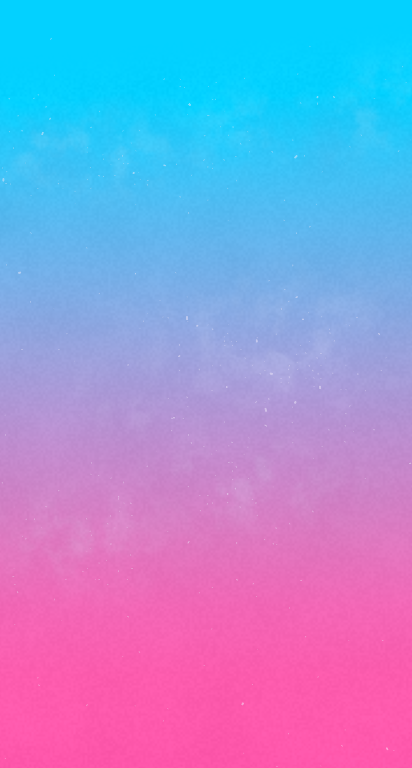
Reproduce this background procedurally as a Shadertoy shader.

```glsl
const int STOPS = 9;
const float HEIGHTS[STOPS] = float[](0.0, 0.12, 0.21, 0.30, 0.42, 0.545, 0.69, 0.80, 0.87);
const vec3 COLOURS[STOPS] = vec3[](
    vec3(1.00, 0.34, 0.67), vec3(0.99, 0.36, 0.68), vec3(0.95, 0.40, 0.71),
    vec3(0.87, 0.47, 0.75), vec3(0.75, 0.55, 0.81), vec3(0.60, 0.64, 0.87),
    vec3(0.38, 0.71, 0.93), vec3(0.20, 0.77, 0.97), vec3(0.01, 0.82, 1.00));

// Worn patches: centre xy, radius xy, in fractions of the canvas
const int PATCHES = 7;
const vec4 WORN[PATCHES] = vec4[](
    vec4(0.93, 0.86, 0.14, 0.06), vec4(0.62, 0.84, 0.16, 0.04),
    vec4(0.68, 0.55, 0.32, 0.08), vec4(0.60, 0.37, 0.25, 0.06),
    vec4(0.36, 0.49, 0.14, 0.05), vec4(0.22, 0.80, 0.28, 0.05),
    vec4(0.20, 0.30, 0.18, 0.06));

float hash(vec2 p) {
    vec3 q = fract(p.xyx * vec3(0.1031, 0.1030, 0.0973));
    q += dot(q, q.yzx + 33.33);
    return fract((q.x + q.y) * q.z);
}

float noise(vec2 p) {
    vec2 i = floor(p), f = fract(p);
    f = f * f * (3.0 - 2.0 * f);
    float low = mix(hash(i), hash(i + vec2(1, 0)), f.x);
    float high = mix(hash(i + vec2(0, 1)), hash(i + vec2(1, 1)), f.x);
    return mix(low, high, f.y);
}

float fbm(vec2 p) {
    float sum = 0.0, weight = 0.5;
    for (int i = 0; i < 5; i++) {
        sum += weight * noise(p);
        p = mat2(1.6, 1.2, -1.2, 1.6) * p + 17.0;
        weight *= 0.5;
    }
    return sum;
}

vec3 verticalGradient(float y) {
    vec3 colour = COLOURS[0];
    for (int i = 1; i < STOPS; i++) {
        float t = clamp((y - HEIGHTS[i - 1]) / (HEIGHTS[i] - HEIGHTS[i - 1]), 0.0, 1.0);
        colour = mix(colour, COLOURS[i], t);
    }
    return colour;
}

float wear(vec2 uv) {
    float amount = 0.0;
    for (int i = 0; i < PATCHES; i++) {
        vec2 d = (uv - WORN[i].xy) / WORN[i].zw;
        amount = max(amount, exp(-dot(d, d)));
    }
    return amount;
}

// One short fleck per grid cell, kept where its hash is below the density
float flecks(vec2 p, float scale, float density, float pixel) {
    vec2 q = p * scale, cell = floor(q);
    float keep = step(hash(cell + 7.0), density);
    vec2 centre = 0.3 + 0.4 * vec2(hash(cell + 31.0), hash(cell + 57.0));
    vec2 d = fract(q) - centre;
    float angle = 6.2832 * hash(cell + 83.0);
    vec2 along = vec2(cos(angle), sin(angle));
    float stretch = 0.14 * hash(cell + 109.0);
    d -= along * clamp(dot(d, along), -stretch, stretch);
    float soft = pixel * scale;
    float radius = 0.06 + 0.08 * hash(cell + 131.0);
    return keep * (1.0 - smoothstep(radius - 0.5 * soft, radius + 0.5 * soft, length(d)));
}

void mainImage(out vec4 fragColor, in vec2 fragCoord) {
    vec2 uv = fragCoord / iResolution.xy;
    vec2 p = fragCoord / iResolution.y;
    float pixel = 1.0 / iResolution.y;

    // Gradient with a ragged upper transition
    float cloud = fbm(p * 14.0);
    float ragged = smoothstep(0.72, 0.80, uv.y) * (1.0 - smoothstep(0.86, 0.92, uv.y));
    vec3 colour = verticalGradient(uv.y + ragged * 0.06 * (cloud - 0.5));

    // Chalky haze over the worn patches
    float worn = wear(uv);
    float chalk = smoothstep(0.35, 0.75, fbm(p * 38.0 + 5.0));
    float below = 1.0 - smoothstep(0.86, 0.93, uv.y - 0.05 * uv.x);
    colour = mix(colour, vec3(0.86, 0.88, 0.97), worn * chalk * below * 0.17);

    // Fine grain and broad mottling
    float grain = noise(p * 330.0) - 0.5;
    colour += below * (0.025 * grain + 0.03 * (cloud - 0.48));

    // Scattered pale flecks in two sizes
    float density = below * (0.008 + 0.11 * worn * smoothstep(0.4, 0.65, cloud));
    float marks = 0.35 * flecks(p, 190.0, density, pixel);
    marks += 0.5 * flecks(p + 3.7, 100.0, density * 0.4, pixel);
    colour = mix(colour, vec3(0.94, 0.91, 0.98), min(marks, 0.6));

    fragColor = vec4(clamp(colour, 0.0, 1.0), 1.0);
}
```
